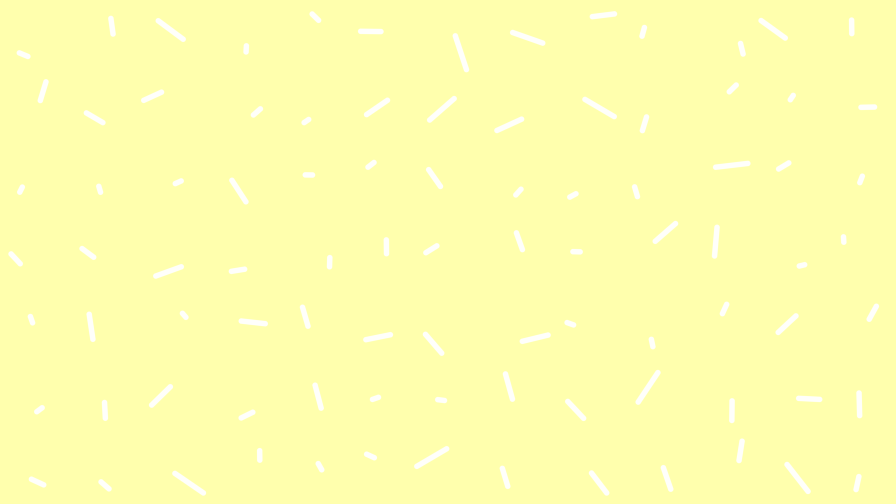
A Shadertoy shader for this pattern:

```glsl
// Short white round-ended dashes scattered evenly on pale yellow.
// Each cell of a jittered grid holds one dash of random angle and length,
// drawn as a capsule distance field; lengths are in canvas heights.

#define ROWS 7.0
#define COLS_PER_HEIGHT 7.3
#define JITTER 0.58
#define MIN_LENGTH 0.021
#define MAX_LENGTH 0.084
#define LENGTH_BIAS 1.5
#define DASH_WIDTH 0.0108
#define EDGE_MARGIN 0.022
#define PAPER_COLOR vec3(1.0, 1.0, 0.68)
#define DASH_COLOR vec3(1.0, 1.0, 0.985)

const float PI = 3.14159;

float hash(vec2 p) {
    return fract(sin(dot(p, vec2(127.1, 311.7))) * 43758.5453);
}

// Distance to a capsule centred at the origin
float capsule(vec2 p, vec2 halfAxis, float radius) {
    float t = clamp(dot(p, halfAxis) / dot(halfAxis, halfAxis), -1.0, 1.0);
    return length(p - halfAxis * t) - radius;
}

// Distance to the dash that belongs to one grid cell
float dashInCell(vec2 p, vec2 cell, vec2 cellSize, vec2 canvas) {
    vec2 jitter = vec2(hash(cell + 3.7), hash(cell + 19.3)) - 0.5;
    float angle = PI * hash(cell + 41.9);
    float stretch = pow(hash(cell + 67.1), LENGTH_BIAS);
    float dashLength = mix(MIN_LENGTH, MAX_LENGTH, stretch);
    vec2 halfAxis = 0.5 * (dashLength - DASH_WIDTH) * vec2(cos(angle), sin(angle));

    // Keep the whole dash inside the canvas
    vec2 inset = abs(halfAxis) + EDGE_MARGIN;
    vec2 center = (cell + 0.5 + JITTER * jitter) * cellSize;
    center = clamp(center, inset, canvas - inset);
    return capsule(p - center, halfAxis, 0.5 * DASH_WIDTH);
}

void mainImage(out vec4 fragColor, in vec2 fragCoord) {
    vec2 canvas = vec2(iResolution.x / iResolution.y, 1.0);
    vec2 p = fragCoord / iResolution.y;
    float pixel = 1.0 / iResolution.y;

    // Whole number of cells across the canvas
    vec2 gridCount = vec2(max(1.0, floor(COLS_PER_HEIGHT * canvas.x + 0.5)), ROWS);
    vec2 cellSize = canvas / gridCount;
    vec2 home = floor(p / cellSize);

    // Nearest dash among this cell and its neighbours
    float d = 1.0;
    for (int y = -1; y <= 1; y++) {
        for (int x = -1; x <= 1; x++) {
            vec2 cell = home + vec2(x, y);
            bool inside = all(greaterThanEqual(cell, vec2(0.0))) && all(lessThan(cell, gridCount));
            if (inside) d = min(d, dashInCell(p, cell, cellSize, canvas));
        }
    }

    float coverage = 1.0 - smoothstep(-0.7 * pixel, 0.7 * pixel, d);
    fragColor = vec4(mix(PAPER_COLOR, DASH_COLOR, coverage), 1.0);
}
```
